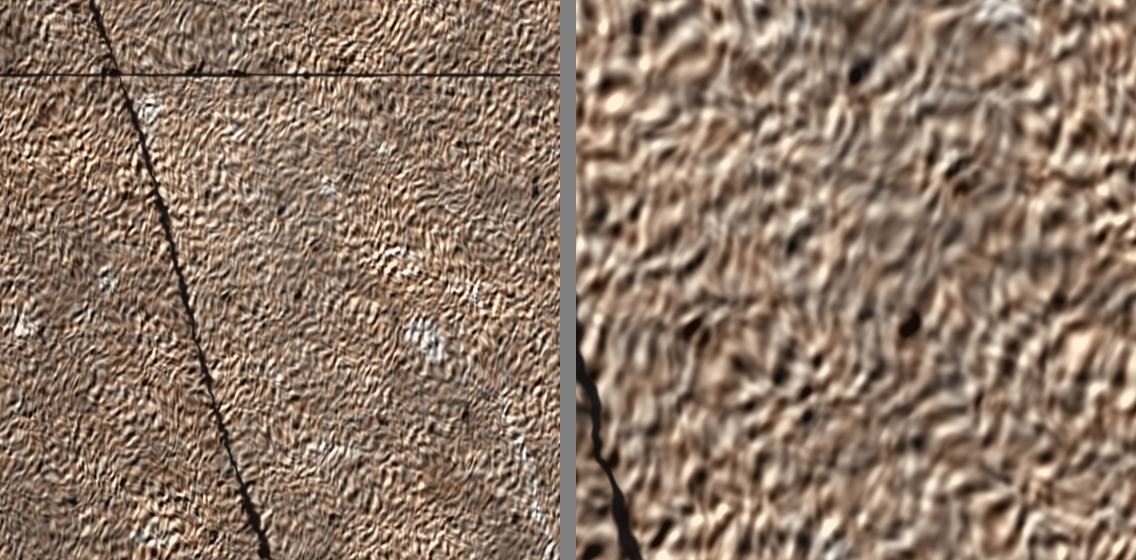
Left: the whole. Right: its middle third, enlarged.
Write a Shadertoy shader that draws this texture.

```glsl
// Weathered brown rock face: fine wormy grains embossed by side light,
// split by a slanted crack and a level joint, with pale scars and smooth
// brown hollows. Relief is the slope of warped, stretched gradient noise.

const vec3 SHADOW = vec3(0.20, 0.14, 0.10);
const vec3 UMBER  = vec3(0.34, 0.25, 0.19);
const vec3 CLAY   = vec3(0.57, 0.47, 0.40);
const vec3 SAND   = vec3(0.86, 0.78, 0.70);
const vec3 VOID   = vec3(0.07, 0.055, 0.05);

const vec2  GRAIN_FREQ  = vec2(108.0, 62.0); // across, along the grain
const float GRAIN_ANGLE = 1.12;              // radians above horizontal
const vec2  LIGHT_STEP  = vec2(0.34, -0.16); // in grain cells
const float RELIEF_GAIN = 0.50;
const float MEAN_TONE   = 0.555;
const float JOINT_Y     = 0.866;
const float CRACK_WIDTH = 0.0060;
const float JOINT_WIDTH = 0.0034;

vec2 gradientAt(ivec2 cell) {
    uvec2 u = uvec2(cell + 4096);
    uint h = u.x * 1597334677u ^ u.y * 3812015801u;
    h = (h ^ (h >> 15)) * 2246822519u;
    h = (h ^ (h >> 13)) * 3266489917u;
    float a = float((h ^ (h >> 16)) & 65535u) / 65536.0 * 6.28318;
    return vec2(cos(a), sin(a));
}

float noise(vec2 p) {
    vec2 i = floor(p), f = p - i;
    ivec2 c = ivec2(i);
    vec2 w = f * f * (3.0 - 2.0 * f);
    float a = dot(gradientAt(c), f);
    float b = dot(gradientAt(c + ivec2(1, 0)), f - vec2(1, 0));
    float d = dot(gradientAt(c + ivec2(0, 1)), f - vec2(0, 1));
    float e = dot(gradientAt(c + ivec2(1, 1)), f - vec2(1, 1));
    return mix(mix(a, b, w.x), mix(d, e, w.x), w.y);
}

vec2 noise2(vec2 p) { return vec2(noise(p), noise(p + vec2(37.3, 91.7))); }

vec2 rotate(vec2 p, float a) {
    return vec2(cos(a) * p.x + sin(a) * p.y, cos(a) * p.y - sin(a) * p.x);
}

float grainHeight(vec2 q) {
    return noise(q) + 0.5 * noise(q * vec2(1.7, 2.1) + 19.0);
}

// Soft tilted ellipse: 1 inside, 0 outside, with a ragged rim
float lens(vec2 p, vec2 centre, vec2 radii, float angle, float rag) {
    float d = length(rotate(p - centre, angle) / radii);
    return 1.0 - smoothstep(0.6, 1.15, d + rag);
}

float crackX(float y) {
    float down = 1.0 - y;
    return 0.163 + 0.319 * down + 0.010 * sin(6.28318 * down);
}

vec3 stone(float t) {
    if (t < UMBER.r) return mix(SHADOW, UMBER, (t - SHADOW.r) / (UMBER.r - SHADOW.r));
    if (t < CLAY.r) return mix(UMBER, CLAY, (t - UMBER.r) / (CLAY.r - UMBER.r));
    return mix(CLAY, SAND, (t - CLAY.r) / (SAND.r - CLAY.r));
}

void mainImage(out vec4 fragColor, in vec2 fragCoord) {
    vec2 p = fragCoord / iResolution.y;
    float pixel = 1.0 / iResolution.y;
    float broad = noise(p * 5.0 + 3.0);
    float patchy = noise(p * 16.0 + 50.0);
    float rough = noise(p * 42.0 + 11.0);
    float fine = noise(p * 95.0 + 70.0);

    // Signed distances to the slanted crack and the level joint
    float side = (p.x - crackX(p.y)) * 0.95 + 0.006 * rough + 0.004 * fine;
    float rise = p.y - JOINT_Y + 0.0015 * patchy + 0.0015 * rough;

    // Smooth hollows, mostly on the right, and pale mineral scars
    float rag = 0.9 * patchy + 0.7 * rough;
    float hollow = lens(p, vec2(0.67, 0.49), vec2(0.095, 0.035), -0.55, rag);
    hollow = max(hollow, lens(p, vec2(0.715, 0.76), vec2(0.07, 0.022), -0.9, rag));
    hollow = max(hollow, lens(p, vec2(0.81, 0.13), vec2(0.11, 0.035), -0.45, rag));
    float scar = lens(p, vec2(0.765, 0.39), vec2(0.058, 0.024), -0.9, rag);
    scar = max(scar, 0.8 * lens(p, vec2(0.71, 0.545), vec2(0.038, 0.011), -0.15, rag));
    scar = max(scar, 0.7 * smoothstep(0.36, 0.50, noise(p * 13.0 + 8.0)));
    float streak = abs(p.x - 0.78 - 0.30 * (0.70 - p.y) + 0.015 * patchy);
    float streakMask = (1.0 - smoothstep(0.003, 0.014, streak + 0.012 * rough))
        * (1.0 - smoothstep(0.62, 0.74, p.y)) * smoothstep(-0.15, 0.15, noise(p * 9.0 + 31.0));
    scar = max(scar, 0.85 * streakMask);

    // Embossed grains following a gently wandering direction
    vec2 warped = p + 0.022 * noise2(p * 9.0) + 0.006 * noise2(p * 38.0 + 5.0);
    vec2 q = rotate(warped, GRAIN_ANGLE - 1.5708) * GRAIN_FREQ;
    float relief = grainHeight(q + LIGHT_STEP) - grainHeight(q - LIGHT_STEP);
    float contrast = (1.0 + 0.6 * broad + 0.5 * patchy) * (1.0 - 0.35 * hollow) + 0.55 * scar;

    // Regional light and dark, then small pits
    float paleZone = exp(-dot(p - vec2(0.43, 0.67), p - vec2(0.43, 0.67)) / 0.045);
    float tone = MEAN_TONE + RELIEF_GAIN * relief * contrast;
    tone += 0.10 * broad + 0.13 * patchy + 0.09 * rough + 0.18 * scar - 0.085 * hollow;
    tone += mix(-0.035, 0.01, smoothstep(-0.01, 0.01, side)) + 0.06 * paleZone;
    tone -= 0.28 * smoothstep(0.34, 0.52, noise(p * 33.0 + 27.0));

    // Grime around both breaks and their lit lips
    float grime = exp(-abs(side) / 0.013) * smoothstep(-0.15, 0.4, rough + 0.5 * patchy);
    float soot = exp(-abs(rise - 0.008) / 0.011) * smoothstep(0.05, 0.38, noise(p * vec2(24.0, 34.0)));
    tone -= 0.40 * grime + 0.55 * soot;
    tone += 0.10 * exp(-pow((side - 0.013) / 0.006, 2.0));
    tone += 0.13 * exp(-pow((rise + 0.007) / 0.004, 2.0));

    // Colour: tone ramp, warm and cool drift, greyer scars
    vec3 color = stone(clamp(tone, 0.08, 1.02));
    color += (0.10 * rough + 0.07 * broad) * vec3(0.5, -0.1, -0.5);
    color = mix(color, vec3(dot(color, vec3(0.35, 0.45, 0.20))), 0.65 * scar + 0.3 * grime);

    // Dark openings
    float crackHalf = CRACK_WIDTH * (0.85 + 1.2 * patchy + 0.3 * smoothstep(0.3, 0.0, p.y));
    float crack = 1.0 - smoothstep(crackHalf * 0.5 - pixel, crackHalf + pixel, abs(side));
    float jointHalf = JOINT_WIDTH * (1.0 + 0.9 * patchy);
    float joint = 1.0 - smoothstep(jointHalf * 0.4 - pixel, jointHalf + pixel, abs(rise));
    color = mix(color, VOID, 0.93 * max(crack, joint));

    fragColor = vec4(clamp(color, 0.0, 1.0), 1.0);
}
```
